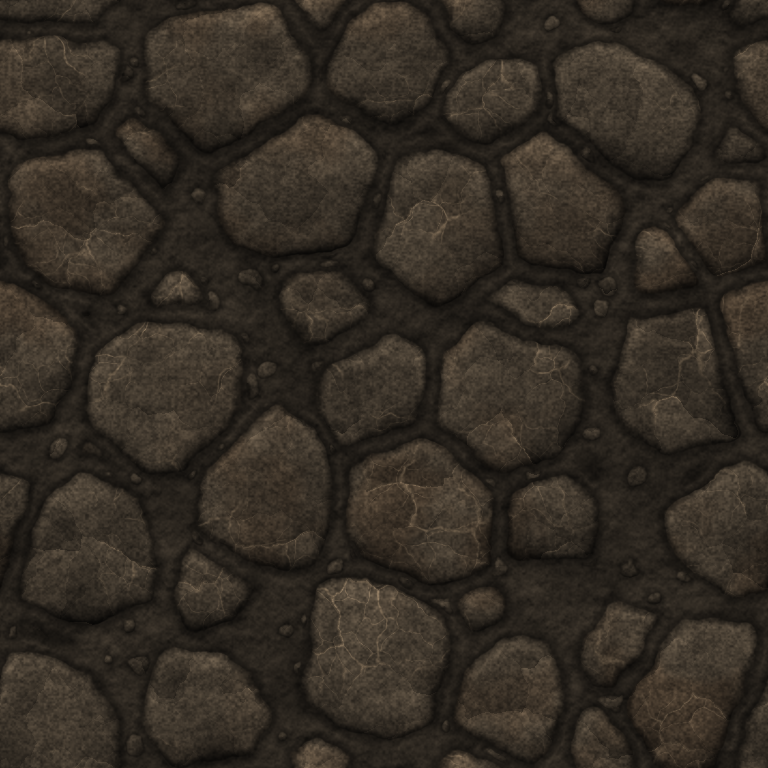
A three.js fragment shader for this texture:

```glsl
varying vec2 vUv;

const float TAU = 6.2832;
const float CELLS = 5.0;            // stone cells across the tile
const float ROW_SHIFT = 0.3;
const vec2 BIG_RADIUS = vec2(0.080, 0.122);
const vec2 FILL_RADIUS = vec2(0.030, 0.064);
const float SIDES = 7.0;
const float GAP = 0.011;
const float ROUNDING = 0.012;
const float WARP = 0.035;
const float RAGGED = 0.016;
const float BEVEL = 0.032;
const float FACETS = 13.0;
const float FACET_TILT = 0.62;
const float FACET_BULGE = 0.55;
const float PEBBLES = 18.0;
const vec2 PEBBLE_RADIUS = vec2(0.006, 0.014);
const float PEBBLE_BEVEL = 0.012;
const float SOFT_EDGE = 0.0015;
const float STONE_GRAIN = 0.32;
const float GROUND_GRAIN = 0.20;
const vec2 LIGHT = vec2(-0.24, 0.97);
const vec3 STONE = vec3(0.246, 0.214, 0.174);
const vec3 RUST = vec3(0.252, 0.200, 0.150);
const vec3 VEIN = vec3(0.470, 0.400, 0.315);
const vec3 GROUND = vec3(0.164, 0.143, 0.117);

vec2 hash2(vec2 c) {
  vec2 s = vec2(dot(c, vec2(127.1, 311.7)), dot(c, vec2(269.5, 183.3)));
  return fract(sin(s) * 43758.5453);
}

float smoothMax(float a, float b, float k) {
  float h = max(k - abs(a - b), 0.0) / k;
  return max(a, b) + 0.25 * h * h * k;
}

// Value noise that wraps after a whole number of cells
float noise(vec2 p, float period) {
  p *= period;
  vec2 i = floor(p), f = fract(p);
  f = f * f * (3.0 - 2.0 * f);
  float a = hash2(mod(i, period)).x;
  float b = hash2(mod(i + vec2(1.0, 0.0), period)).x;
  float c = hash2(mod(i + vec2(0.0, 1.0), period)).x;
  float d = hash2(mod(i + 1.0, period)).x;
  return mix(mix(a, b, f.x), mix(c, d, f.x), f.y);
}

float fbm(vec2 p, float period) {
  float sum = 0.0, amp = 0.5;
  for (int i = 0; i < 4; i++) {
    sum += amp * noise(p, period);
    period *= 2.0;
    amp *= 0.5;
  }
  return sum;
}

vec2 siteId(vec2 cell, float kind) { return mod(cell, CELLS) + 17.0 * kind; }

// Stone centre and radius; kind 0 is a big stone, kind 1 fills the corners
vec3 site(vec2 cell, float kind) {
  vec2 id = siteId(cell, kind);
  vec2 centre = cell + 0.5 * (1.0 - kind) + (hash2(id) - 0.5) * mix(0.6, 0.5, kind);
  centre.x += ROW_SHIFT * sin(2.0 * TAU * cell.y / CELLS);
  vec2 range = mix(BIG_RADIUS, FILL_RADIUS, kind);
  return vec3(centre / CELLS, mix(range.x, range.y, hash2(id + 41.3).x));
}

// Distance to the stone that owns p: a rough polygon cut by its neighbours
float stoneDistance(vec2 p, out vec3 owner, out vec2 id) {
  vec2 base = floor(p * CELLS), home = base;
  float best = 10.0;
  for (float y = -1.0; y <= 1.0; y++)
  for (float x = -1.0; x <= 1.0; x++)
  for (float kind = 0.0; kind <= 1.0; kind++) {
    vec2 cell = base + vec2(x, y);
    vec3 s = site(cell, kind);
    float power = dot(p - s.xy, p - s.xy) - s.z * s.z;
    if (power < best) { best = power; owner = s; home = cell; id = siteId(cell, kind); }
  }
  vec2 q = p - owner.xy;
  float d = -1.0;
  for (float i = 0.0; i < SIDES; i++) {
    vec2 h = hash2(id + 7.7 * i + 3.1);
    float a = TAU * (i + 0.8 * h.x) / SIDES;
    d = smoothMax(d, dot(q, vec2(cos(a), sin(a))) - owner.z * mix(0.8, 1.08, h.y), ROUNDING);
  }
  for (float y = -2.0; y <= 2.0; y++)
  for (float x = -2.0; x <= 2.0; x++)
  for (float kind = 0.0; kind <= 1.0; kind++) {
    vec3 s = site(home + vec2(x, y), kind);
    vec2 to = s.xy - owner.xy;
    float len = length(to);
    if (len < 0.0001) continue;
    float cut = 0.5 * (len + (owner.z * owner.z - s.z * s.z) / len);
    d = smoothMax(d, dot(q, to / len) - cut + GAP, ROUNDING);
  }
  return d;
}

// Chipped faces: xy is the tilt, z the closeness to a ridge
vec3 facets(vec2 p, float count) {
  vec2 base = floor(p * count), tilt = vec2(0.0);
  float near = 9.0, second = 9.0;
  for (float y = -1.0; y <= 1.0; y++)
  for (float x = -1.0; x <= 1.0; x++) {
    vec2 cell = base + vec2(x, y), id = mod(cell, count);
    vec2 q = p * count - cell - hash2(id + 5.7);
    float d = length(q);
    if (d < near) { second = near; near = d; tilt = hash2(id + 63.1) - 0.5 + FACET_BULGE * q; }
    else second = min(second, d);
  }
  return vec3(tilt, 1.0 - smoothstep(0.0, 0.07, second - near));
}

float pebbleDistance(vec2 p, out vec2 offset) {
  vec2 base = floor(p * PEBBLES);
  float best = 1.0;
  for (float y = -1.0; y <= 1.0; y++)
  for (float x = -1.0; x <= 1.0; x++) {
    vec2 cell = base + vec2(x, y), id = mod(cell, PEBBLES);
    vec2 h = hash2(id + 29.3), q = p - (cell + hash2(id + 11.9)) / PEBBLES;
    float d = length(q) - mix(PEBBLE_RADIUS.x, PEBBLE_RADIUS.y, h.x);
    if (h.y > 0.3 && d < best) { best = d; offset = q; }
  }
  return best;
}

// Brightness of a domed rock with a dark foot
float rockShade(vec2 offset, float inside, float bevel, vec2 tilt) {
  vec2 outward = offset / max(length(offset), 0.0001);
  float rim = 1.0 - smoothstep(0.0, bevel, inside);
  float lit = dot(0.75 * rim * outward + FACET_TILT * tilt, LIGHT);
  return (0.98 + 0.45 * lit) * mix(0.45, 1.0, smoothstep(-0.002, 0.36 * bevel, inside));
}

void main() {
  vec2 p = vUv;
  vec2 warp = vec2(fbm(p, 8.0), fbm(p + 0.37, 8.0)) - 0.47;
  vec2 ragged = vec2(fbm(p + 0.19, 32.0), fbm(p + 0.71, 32.0)) - 0.47;
  vec2 q = p + WARP * warp + RAGGED * ragged;

  // Shapes
  vec3 owner;
  vec2 id, pebbleOffset = vec2(0.0);
  float d = stoneDistance(q, owner, id);
  float pebble = smoothMax(pebbleDistance(q, pebbleOffset), 0.006 - d, 0.006);

  // Surface detail
  vec2 rough = p + 2.2 * WARP * warp + 1.8 * RAGGED * ragged;
  vec3 coarse = facets(rough, FACETS), fine = facets(rough + 0.13, 2.0 * FACETS);
  float relief = fbm(p, 40.0) - fbm(p + 0.004 * LIGHT, 40.0);
  float grain = noise(p, 240.0) + noise(p, 410.0) - 1.0;
  float patches = fbm(p + 0.61, 20.0);
  float surface = (0.82 + 0.38 * patches) * (1.0 + 0.9 * relief + STONE_GRAIN * grain);
  vec2 tilt = coarse.xy + 0.5 * fine.xy;

  // Ground, darkest at the foot of the stones
  float shelter = mix(0.62, 1.0, smoothstep(0.0, 0.014, min(d, pebble + 0.004)));
  vec3 color = GROUND * shelter * (0.7 + 0.65 * patches);
  color *= 1.0 + 1.8 * relief + GROUND_GRAIN * grain;

  // Pebbles
  vec3 pebbleColor = 0.85 * STONE * surface * rockShade(pebbleOffset, -pebble, PEBBLE_BEVEL, tilt);
  color = mix(color, pebbleColor, 1.0 - smoothstep(-SOFT_EDGE, SOFT_EDGE, pebble));

  // Stones with pale veins along the ridges
  vec2 offset = q - owner.xy;
  float rust = 0.6 * hash2(id + 9.1).x * smoothstep(0.4, 0.65, fbm(p + 0.83, 12.0));
  float shade = rockShade(offset, -d, BEVEL, tilt) + 0.09 * dot(offset, LIGHT) / owner.z;
  float vein = max(coarse.z, 0.6 * fine.z) * smoothstep(0.42, 0.68, fbm(p + 0.21, 14.0));
  vec3 stone = mix(STONE, RUST, rust) * surface;
  stone = mix(stone, VEIN * (1.0 + STONE_GRAIN * grain), 0.55 * vein) * shade;
  color = mix(color, stone, 1.0 - smoothstep(-SOFT_EDGE, SOFT_EDGE, d));

  gl_FragColor = vec4(color, 1.0);
}
```
